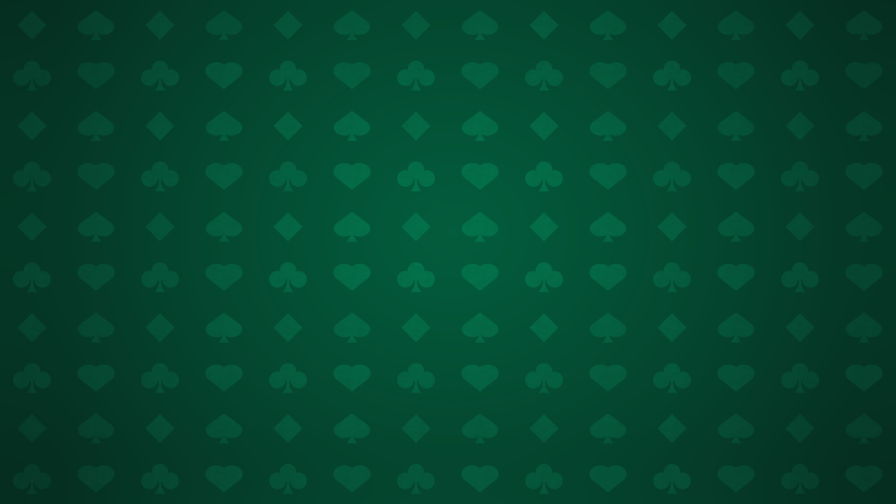
This pattern is drawn by a WebGL 1 fragment shader. Its source:

```glsl
precision highp float;

uniform vec2 u_resolution;

#define GRID vec2(14.0, 10.0)
#define GLOW_CENTRE vec2(0.505, 0.54)
#define GLOW_SHAPE vec2(1.0, 0.65)
#define FELT_BRIGHT vec3(0.010, 0.360, 0.238)
#define FELT_DARK vec3(0.020, 0.195, 0.135)
#define SUIT_GAIN 0.26
#define SUIT_VARIATION 0.05
#define MOTTLE 0.035
#define EDGE_SOFTNESS 0.9
#define TAU 6.2831853

float hash(vec2 cell) {
    return fract(sin(dot(cell, vec2(12.99, 78.23))) * 4375.85);
}

// Heart with its tip at the origin, about 1.2 wide and 1.1 tall.
float unitHeart(vec2 p) {
    p.x = abs(p.x);
    if (p.x + p.y > 1.0) return length(p - vec2(0.25, 0.75)) - 0.35355;
    vec2 toNotch = p - vec2(0.0, 1.0);
    vec2 toSide = p - 0.5 * max(p.x + p.y, 0.0);
    return sqrt(min(dot(toNotch, toNotch), dot(toSide, toSide))) * sign(p.x - p.y);
}

// Flared foot shared by spade and club.
float stem(vec2 p) {
    float flare = clamp((-p.y - 0.10) / 0.19, 0.0, 1.0);
    return max(abs(p.x) - 0.025 - 0.075 * flare * flare, abs(p.y + 0.17) - 0.125);
}

float heart(vec2 p) {
    return unitHeart((p + vec2(0.0, 0.27)) / vec2(0.613, 0.485)) * 0.52;
}

float spade(vec2 p) {
    float leaf = unitHeart(vec2(p.x, 0.30 - p.y) / vec2(0.596, 0.444)) * 0.5;
    return min(leaf, stem(p));
}

float diamond(vec2 p) {
    return (abs(p.x) + abs(p.y) - 0.288) * 0.7071;
}

float club(vec2 p) {
    float top = length(p - vec2(0.0, 0.13)) - 0.165;
    float sides = length(vec2(abs(p.x) - 0.21, p.y + 0.04)) - 0.165;
    float core = length(p - vec2(0.0, 0.02)) - 0.09;
    return min(min(top, sides), min(core, stem(p)));
}

// Suits alternate along each row and between rows.
float suit(vec2 p, vec2 cell) {
    vec2 odd = mod(cell, 2.0);
    if (odd.y > 0.5) return odd.x > 0.5 ? spade(p) : diamond(p);
    return odd.x > 0.5 ? heart(p) : club(p);
}

// Radial falloff that wraps, with its slope eased to zero at the far side.
float glowFalloff(vec2 uv) {
    vec2 d = 2.0 * abs(fract(uv - GLOW_CENTRE + 0.5) - 0.5);
    vec2 over = max(d - 0.8, 0.0);
    d -= over * over / 0.4;
    return pow(length(d * GLOW_SHAPE), 1.2);
}

// Layered sines with whole-number frequencies.
float mottle(vec2 uv) {
    vec2 a = uv * TAU;
    float broad = sin(31.0 * a.x + 2.0 * sin(17.0 * a.y)) * sin(23.0 * a.y + sin(19.0 * a.x));
    float fine = sin(67.0 * a.x + 41.0 * a.y) * sin(53.0 * a.y - 29.0 * a.x);
    return 0.6 * broad + 0.4 * fine;
}

void main() {
    vec2 uv = gl_FragCoord.xy / u_resolution;
    float aspect = u_resolution.x / u_resolution.y;

    // Local coordinates are measured in row heights.
    vec2 grid = uv * GRID;
    vec2 cell = floor(grid);
    vec2 local = (fract(grid) - 0.5) * vec2(aspect * GRID.y / GRID.x, 1.0);
    float soft = EDGE_SOFTNESS * GRID.y / u_resolution.y;

    vec3 felt = mix(FELT_BRIGHT, FELT_DARK, glowFalloff(uv));
    float mask = 1.0 - smoothstep(-soft, soft, suit(local, cell));

    // Each suit is a slightly uneven lightening of the felt.
    float gain = SUIT_GAIN + SUIT_VARIATION * (hash(cell) - 0.5) + MOTTLE * mottle(uv);
    vec3 color = felt * (1.0 + gain * mask);
    gl_FragColor = vec4(clamp(color, 0.0, 1.0), 1.0);
}
```
